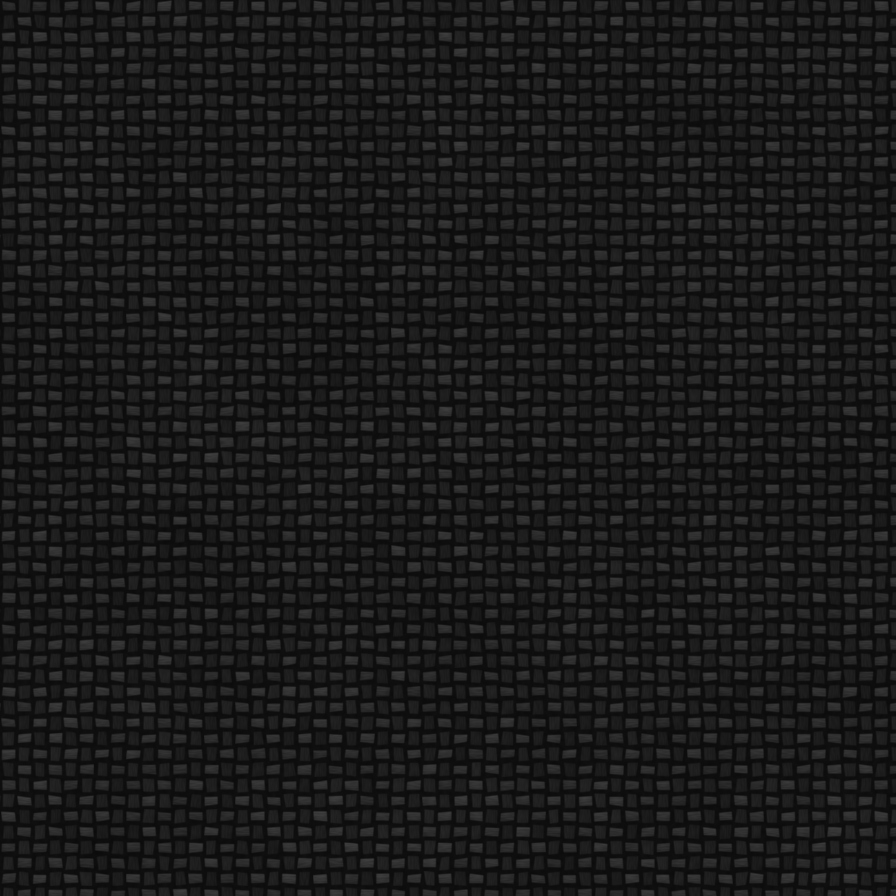
Write a three.js fragment shader that draws this texture.

```glsl
// Black woven cloth: a plain weave of about 57.5 by 57.5 crossings.
// Light weft floats alternate with darker warp floats over a near-black gap;
// hashes vary each float's shape and tone, gradient noise adds fibres and wear.
varying vec2 vUv;

const float THREADS = 57.5;               // crossings per canvas side
const vec2 WEAVE_SHIFT = vec2(-0.06, 0.11);
const vec2 WEFT_HALF = vec2(0.445, 0.275); // half length, half width in cells
const vec2 WARP_HALF = vec2(0.445, 0.325);
const float EDGE = 0.07;                  // soft edge, in cells
const vec3 GAP_COLOR = vec3(0.054);
const vec3 WARP_COLOR = vec3(0.118);
const vec3 WEFT_COLOR = vec3(0.182);

float hash(vec2 p) {
  vec3 q = fract(vec3(p.xyx) * 0.1031);
  q += dot(q, q.yzx + 33.33);
  return fract((q.x + q.y) * q.z);
}

// Random value from -1 to 1, one stream per salt
float vary(vec2 cell, float salt) {
  return 2.0 * hash(cell + salt * 17.3) - 1.0;
}

vec2 gradient(vec2 corner) {
  float angle = 6.28318 * hash(corner);
  return vec2(cos(angle), sin(angle));
}

float gradientNoise(vec2 p) {
  vec2 i = floor(p), f = fract(p);
  vec2 u = f * f * f * (f * (f * 6.0 - 15.0) + 10.0);
  vec2 e = vec2(1.0, 0.0);
  float low = mix(dot(gradient(i), f), dot(gradient(i + e), f - e), u.x);
  float high = mix(dot(gradient(i + e.yx), f - e.yx),
                   dot(gradient(i + 1.0), f - 1.0), u.x);
  return mix(low, high, u.y);
}

float boxDistance(vec2 p, vec2 halfSize, float radius) {
  vec2 d = abs(p) - halfSize + radius;
  return length(max(d, 0.0)) + min(max(d.x, d.y), 0.0) - radius;
}

// Coverage of one float; x runs along its thread, ends slant and sides taper
float floatMask(vec2 p, vec2 halfSize, vec2 cell) {
  p -= vec2(0.025, 0.03) * vec2(vary(cell, 1.0), vary(cell, 2.0));
  p.y += 0.09 * vary(cell, 3.0) * p.x;
  p.x += 0.13 * vary(cell, 4.0) * p.y;
  halfSize.x -= 0.035 * hash(cell + 71.0);
  halfSize.y *= 1.0 + 0.13 * vary(cell, 5.0) + 0.3 * vary(cell, 6.0) * p.x;
  float d = boxDistance(p, halfSize, 0.07);
  return 1.0 - smoothstep(-EDGE, EDGE, d);
}

// Tone of one float: own brightness, rounded profile and fine fibres
float floatTone(vec2 p, vec2 cell, float slope) {
  float own = 1.0 + 0.13 * vary(cell, 8.0);
  float profile = 1.0 - slope * p.y - 0.4 * p.x * p.x;
  float fibres = gradientNoise(p * vec2(2.0, 9.0) + cell * 7.37);
  return own * profile + 0.2 * fibres;
}

void main() {
  // Rows count downward from the top edge
  vec2 p = vec2(vUv.x, 1.0 - vUv.y) * THREADS + WEAVE_SHIFT;
  vec2 cell = floor(p);
  vec2 local = p - cell - 0.5;
  float isWarp = mod(cell.x + cell.y, 2.0);

  // Turn warp cells so that x follows the thread
  vec2 along = mix(local, local.yx, isWarp);
  vec2 halfSize = mix(WEFT_HALF, WARP_HALF, isWarp);
  vec3 threadColor = mix(WEFT_COLOR, WARP_COLOR, isWarp);
  float slope = mix(0.42, 0.12, isWarp);

  vec3 gap = GAP_COLOR * (1.0 + 0.25 * gradientNoise(p * 3.0));
  vec3 thread = threadColor * floatTone(along, cell, slope);
  vec3 color = mix(gap, thread, floatMask(along, halfSize, cell));

  // Broad, faint wear over the cloth
  color *= 1.0 + 0.1 * gradientNoise(vUv * 7.0);
  gl_FragColor = vec4(color, 1.0);
}
```
